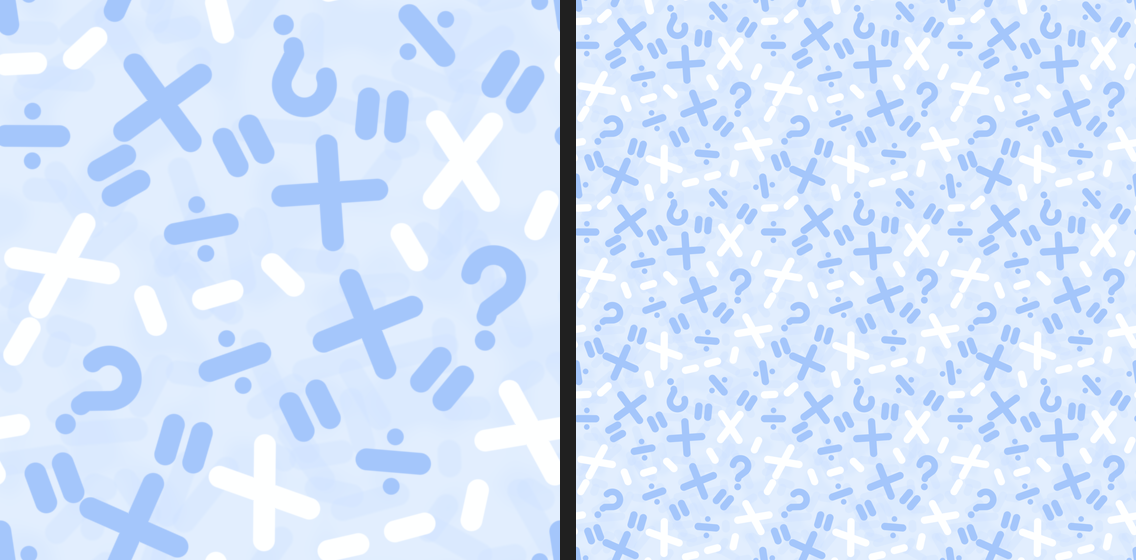
Left: one tile. Right: repeated 3 by 3.
This pattern is drawn by a Shadertoy shader. Its source:

```glsl
// Seamless scatter of rounded blue and white arithmetic signs over faint ghost strokes.

const float TAU = 6.2831853;
const float STROKE = 0.0195;   // half thickness of the bars
const int MARKS = 34;          // points of the wrapping lattice
const int LATTICE_STEP = 13;   // 13 * 13 = -1 mod 34 gives a tilted square lattice
const int GHOSTS = 84;

const vec3 PALE = vec3(0.885, 0.934, 0.996);
const vec3 SHADE = vec3(0.805, 0.882, 1.0);
const vec3 BLUE = vec3(0.643, 0.776, 0.985);
const vec3 WHITE = vec3(0.995, 1.0, 1.0);

vec2 hash2(vec2 p) {
    vec3 q = fract(p.xyx * vec3(0.1031, 0.1030, 0.0973));
    q += dot(q, q.yzx + 33.33);
    return fract((q.xx + q.yz) * q.zy);
}

vec2 rotate(vec2 p, float angle) {
    float c = cos(angle), s = sin(angle);
    return vec2(c * p.x + s * p.y, c * p.y - s * p.x);
}

// Shortest offset on the torus
vec2 wrapOffset(vec2 p, vec2 center) {
    vec2 d = p - center;
    return d - round(d);
}

float cornerSlope(vec2 cell, vec2 corner, vec2 f, float period) {
    float angle = TAU * hash2(mod(cell + corner, period) + 7.0).x;
    return dot(vec2(cos(angle), sin(angle)), f - corner);
}

// Gradient noise that repeats every `period` cells
float gradientNoise(vec2 p, float period) {
    vec2 cell = floor(p), f = fract(p);
    vec2 u = f * f * f * (f * (f * 6.0 - 15.0) + 10.0);
    vec2 e = vec2(0.0, 1.0);
    return mix(mix(cornerSlope(cell, e.xx, f, period), cornerSlope(cell, e.yx, f, period), u.x),
               mix(cornerSlope(cell, e.xy, f, period), cornerSlope(cell, e.yy, f, period), u.x), u.y);
}

// Distance functions
float segment(vec2 p, vec2 a, vec2 b) {
    vec2 ab = b - a;
    return length(p - a - ab * clamp(dot(p - a, ab) / dot(ab, ab), 0.0, 1.0));
}

float bar(vec2 p, float halfLength, float radius) {
    p.x = max(abs(p.x) - halfLength, 0.0);
    return length(p) - radius;
}

float arc(vec2 p, float radius, float middle, float span) {
    float a = mod(atan(p.y, p.x) - middle + TAU * 0.5, TAU) - TAU * 0.5;
    a = clamp(a, -span, span) + middle;
    return length(p - radius * vec2(cos(a), sin(a)));
}

float minusSign(vec2 p) { return bar(p, 0.0275, STROKE); }

float equalsSign(vec2 p) { return minusSign(vec2(p.x, abs(p.y) - 0.026)); }

float divideSign(vec2 p) {
    float dots = length(vec2(p.x, abs(p.y) - 0.0443)) - 0.015;
    return min(bar(p, 0.048, STROKE), dots);
}

float crossSign(vec2 p, float armAngle) {
    return min(bar(p, 0.085, STROKE), bar(rotate(p, armAngle), 0.085, STROKE));
}

float questionSign(vec2 p) {
    p.y -= 0.035;
    vec2 bend = vec2(-0.009, -0.057);
    float d = arc(p, 0.0405, 1.065, 1.937);
    d = min(d, segment(p, vec2(0.026, -0.031), bend));
    d = min(d, segment(p, bend, vec2(-0.013, -0.069))) - 0.0175;
    return min(d, length(p - vec2(-0.0155, -0.112)) - 0.0182);
}

// Amount of shade from soft ghost strokes and a broad mottle
float ghostShade(vec2 uv) {
    float light = 1.0 - 0.35 * smoothstep(-0.1, 0.35, gradientNoise(uv * 9.0, 9.0));
    for (int i = 0; i < GHOSTS; i++) {
        vec2 seed = vec2(float(i), 51.0);
        vec2 look = hash2(seed + 40.0);
        vec2 p = rotate(wrapOffset(uv, hash2(seed)), look.x * TAU);
        float d = bar(p, mix(0.01, 0.06, look.y), 0.021);
        light *= 1.0 - 0.36 * smoothstep(0.003, -0.003, d);
    }
    return 1.0 - light;
}

// Nearest blue (x) and white (y) sign; large and small signs alternate on the lattice
vec2 signDistances(vec2 uv) {
    vec2 nearest = vec2(1.0);
    for (int i = 0; i < MARKS; i++) {
        vec2 seed = vec2(float(i), 17.0);
        vec2 center = vec2(float(i), float(i * LATTICE_STEP % MARKS)) / float(MARKS);
        center += (hash2(seed) - 0.5) * 0.02;
        float turn = hash2(seed + 90.0).x * TAU;
        vec2 offset = wrapOffset(uv, center);
        vec2 p = rotate(offset, turn);
        int rank = i / 2, kind = rank % 6;
        if (i % 2 == 1) {
            if (rank % 2 == 0) nearest.y = min(nearest.y, minusSign(p));
            else nearest.x = min(nearest.x, equalsSign(p));
        } else if (kind < 2) {
            nearest.x = min(nearest.x, divideSign(p));
        } else if (kind == 3) {
            nearest.x = min(nearest.x, questionSign(p));
        } else if (rank % 7 < 3) {
            nearest.y = min(nearest.y, crossSign(p, 1.24));
        } else {
            nearest.x = min(nearest.x, crossSign(p, 1.57));
        }
        // Extra minus in the gap between two neighbouring divide signs
        if (i % 12 == 0) {
            vec2 gap = wrapOffset(offset, vec2(1.0, -4.0) / float(MARKS));
            nearest.y = min(nearest.y, minusSign(rotate(gap, 0.245 + 0.2 * sin(turn))));
        }
    }
    return nearest;
}

void mainImage(out vec4 fragColor, in vec2 fragCoord) {
    vec2 uv = fragCoord / iResolution.xy;
    float edge = max(0.0018, 0.75 / iResolution.y);
    vec2 cover = 1.0 - smoothstep(-edge, edge, signDistances(uv));
    vec3 color = mix(PALE, SHADE, ghostShade(uv));
    color = mix(color, BLUE, cover.x);
    color = mix(color, WHITE, cover.y);
    fragColor = vec4(color, 1.0);
}
```
